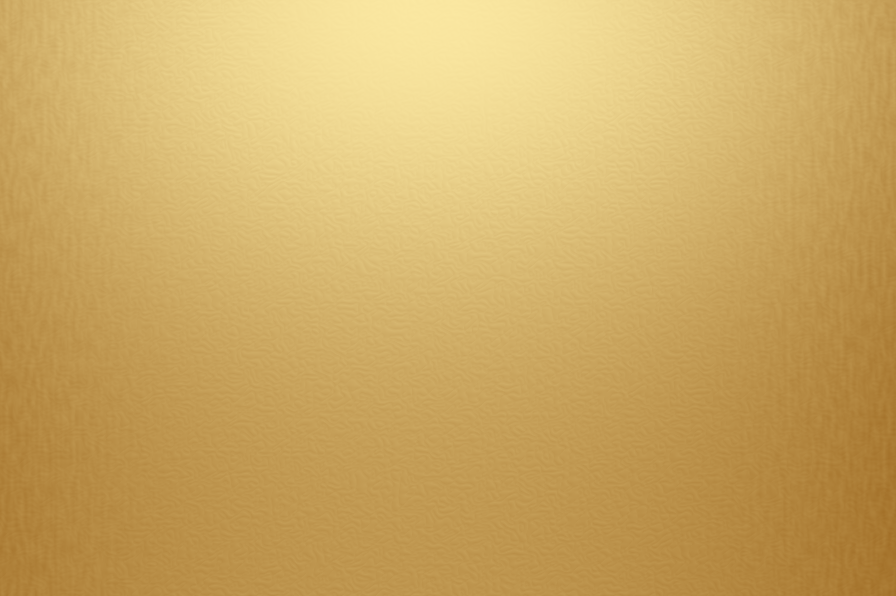
This texture is drawn by a Shadertoy shader. Its source:

```glsl
vec2 hashGradient(vec2 cell) {
    vec3 h = fract(cell.xyx * vec3(0.1031, 0.1030, 0.0973));
    h += dot(h, h.yzx + 33.33);
    float angle = 6.2832 * fract((h.x + h.y) * h.z);
    return vec2(cos(angle), sin(angle));
}

float gradientNoise(vec2 p) {
    vec2 cell = floor(p), f = fract(p);
    vec2 u = f * f * f * (f * (f * 6.0 - 15.0) + 10.0);
    vec2 e = vec2(0.0, 1.0);
    float low = mix(dot(hashGradient(cell), f),
                    dot(hashGradient(cell + e.yx), f - e.yx), u.x);
    float high = mix(dot(hashGradient(cell + e), f - e),
                     dot(hashGradient(cell + 1.0), f - 1.0), u.x);
    return mix(low, high, u.y);
}

// Rounded pebbles separated by narrow creases
float leatherHeight(vec2 p) {
    vec2 warp = vec2(gradientNoise(p * 0.4), gradientNoise(p * 0.4 + 37.0));
    return sqrt(abs(gradientNoise(p + 0.6 * warp)) + 0.02);
}

// Soft light from the top, falling off towards the sides and base
float sheen(vec2 uv) {
    float side = uv.x - 0.485;
    float glow = exp(-pow((1.0 - uv.y) / 0.53, 2.0) - pow(side / 0.6, 2.0));
    float base = 0.31 - 0.88 * side * side - 0.05 * side;
    return base + 0.69 * glow;
}

void mainImage(out vec4 fragColor, in vec2 fragCoord) {
    vec2 uv = fragCoord / iResolution.xy;
    vec2 p = fragCoord / iResolution.y;
    float light = sheen(uv);

    // Embossed pebbles, lit from above
    vec2 grain = p * vec2(70.0, 100.0);
    float relief = leatherHeight(grain) - leatherHeight(grain + vec2(0.15, 0.4));

    // Upright threads take over near the left and right edges
    float edge = smoothstep(0.22, 0.5, abs(uv.x - 0.49));
    float threads = gradientNoise(p * vec2(125.0, 32.0));

    // The brightest area washes the texture out
    float strength = 1.0 - 0.75 * smoothstep(0.75, 1.0, light);
    light += strength * (0.09 * relief * (1.0 - 0.4 * edge) + 0.09 * threads * edge);

    vec3 gold = mix(vec3(0.63, 0.43, 0.15), vec3(0.98, 0.905, 0.63), light);
    fragColor = vec4(clamp(gold, 0.0, 1.0), 1.0);
}
```
